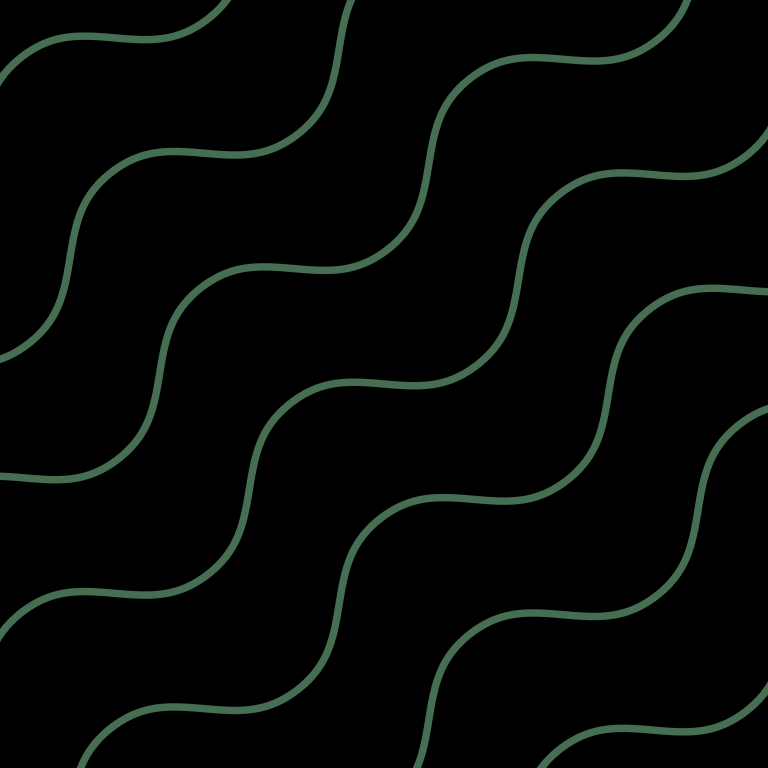
Write a Shadertoy shader that draws this pattern.

```glsl
// Thin green wavy lines running diagonally over black.
#define TAU 6.2831853
#define TILT 0.661        // angle of the wave axis, radians
#define PERIOD 0.444      // wavelength along the axis
#define SPACING 0.1903    // distance between neighbouring lines
#define AMPLITUDE 0.0575  // main swing of the wave
#define SHOULDER 0.0026   // third harmonic, flattens the bends
#define LINE_WIDTH 0.0097
#define LINE_COLOR vec3(0.27, 0.43, 0.32)
#define GROUND_COLOR vec3(0.0)

// Wave height in x, slope in y.
vec2 wave(float along) {
    float k = TAU / PERIOD;
    float phase = k * along;
    float height = AMPLITUDE * sin(phase) + SHOULDER * sin(3.0 * phase);
    float slope = k * (AMPLITUDE * cos(phase) + 3.0 * SHOULDER * cos(3.0 * phase));
    return -vec2(height, slope);
}

// Distance to the centre of the nearest line.
float waveDistance(vec2 p) {
    vec2 w = wave(p.x);
    float offset = p.y - w.x;
    offset -= SPACING * round(offset / SPACING);
    return abs(offset) / sqrt(1.0 + w.y * w.y);
}

void mainImage(out vec4 fragColor, in vec2 fragCoord) {
    float pixel = 1.0 / iResolution.y;
    vec2 p = (fragCoord - 0.5 * iResolution.xy) * pixel;

    // Turn into the frame of the wave: x along, y across.
    float c = cos(TILT), s = sin(TILT);
    p = vec2(c * p.x + s * p.y, c * p.y - s * p.x);

    float edge = waveDistance(p) - 0.5 * LINE_WIDTH;
    float coverage = clamp(0.5 - edge / pixel, 0.0, 1.0);
    fragColor = vec4(mix(GROUND_COLOR, LINE_COLOR, coverage), 1.0);
}
```
